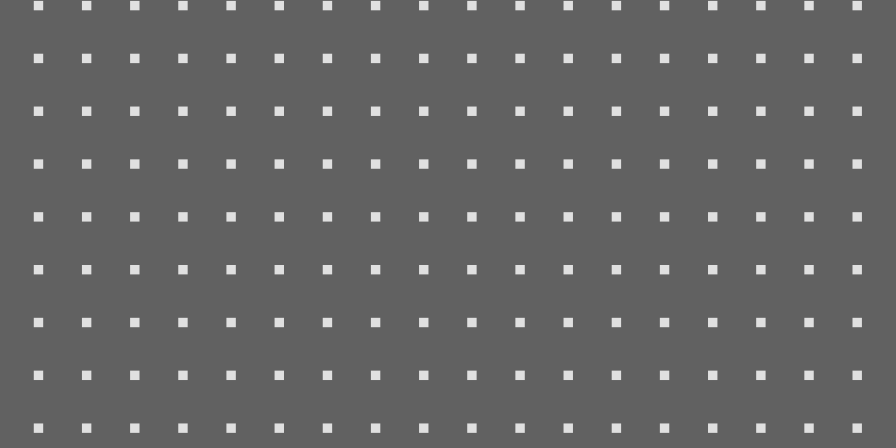
Reproduce this pattern procedurally as a Shadertoy shader.

```glsl
// Regular grid of small pale squares on flat grey, 18 across and 9 down.
// Space is folded into one cell per square, then filled by box coverage;
// lengths are fractions of the canvas height.

const vec3 GROUND_GREY = vec3(0.38);
const vec3 SQUARE_GREY = vec3(0.88);
const vec2 PITCH = vec2(0.1075, 0.1179);
const vec2 FIRST_CENTRE = vec2(0.0859, 0.0443);
const float SQUARE_SIDE = 0.021;

// Offset from the nearest grid point
vec2 repeatCentred(vec2 p, vec2 pitch) {
    return (fract(p / pitch + 0.5) - 0.5) * pitch;
}

// Share of a pixel covered by a centred square
float squareCoverage(vec2 p, float side, float pixel) {
    vec2 cover = clamp((0.5 * side - abs(p)) / pixel + 0.5, 0.0, 1.0);
    return cover.x * cover.y;
}

void mainImage(out vec4 fragColor, in vec2 fragCoord) {
    float pixel = 1.0 / iResolution.y;
    vec2 p = fragCoord * pixel;

    vec2 cell = repeatCentred(p - FIRST_CENTRE, PITCH);
    float square = squareCoverage(cell, SQUARE_SIDE, pixel);

    fragColor = vec4(mix(GROUND_GREY, SQUARE_GREY, square), 1.0);
}
```
